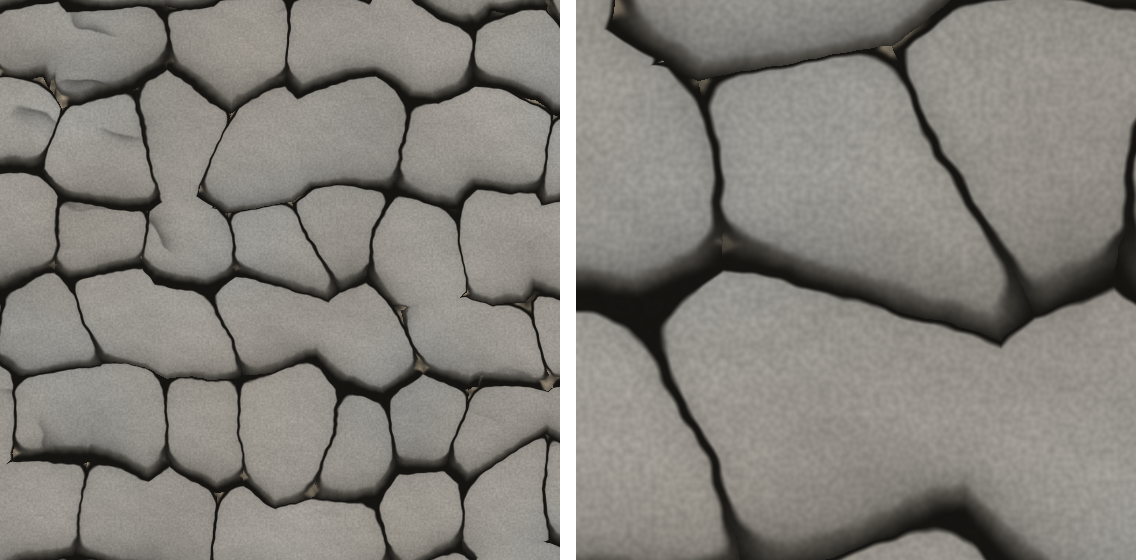
Left: the whole. Right: its middle third, enlarged.
Give the GLSL for this texture, as a Shadertoy shader.

```glsl
// Dry-laid wall of blocky irregular grey stones with thin dark joints and bits of sandy mortar.

const vec2  BLOCK_SIZE   = vec2(0.142, 0.166); // mean block; most stones join two blocks
const vec2  JITTER       = vec2(0.55, 0.40);   // scatter of the block centres
const float SIZE_SPREAD  = 0.004;  // difference between large and small blocks
const float DETACHED     = 0.38;   // share of pairs that lose a block
const float JOINT        = 0.0017; // half width of a plain joint
const float UNDERCUT     = 0.0150; // height of the shadowed lower face
const float GRAIN        = 0.088;  // contrast of the fine grain
const vec3  STONE_COLOR  = vec3(0.598, 0.584, 0.558);
const vec3  UNDER_COLOR  = vec3(0.310, 0.298, 0.275);
const vec3  JOINT_COLOR  = vec3(0.083, 0.076, 0.066);
const vec3  MORTAR_COLOR = vec3(0.430, 0.395, 0.340);

vec2 hash2(vec2 c) {
    vec3 q = fract(c.xyx * vec3(0.1031, 0.1030, 0.0973));
    q += dot(q, q.yzx + 33.33);
    return fract((q.xx + q.yz) * q.zy);
}

float cornerSlope(vec2 cell, vec2 corner, vec2 f) {
    float angle = 6.2832 * hash2(cell + corner).x;
    return dot(vec2(cos(angle), sin(angle)), f - corner);
}

// Gradient noise, about -0.7 to 0.7
float noise(vec2 p) {
    vec2 c = floor(p), f = fract(p);
    vec2 u = f * f * f * (f * (f * 6.0 - 15.0) + 10.0);
    float low  = mix(cornerSlope(c, vec2(0, 0), f), cornerSlope(c, vec2(1, 0), f), u.x);
    float high = mix(cornerSlope(c, vec2(0, 1), f), cornerSlope(c, vec2(1, 1), f), u.x);
    return mix(low, high, u.y);
}

vec2 noise2(vec2 p) { return vec2(noise(p), noise(p + vec2(37.2, 91.7))); }

float relief(vec2 p) { return noise(p * 9.0) + 0.5 * noise(p * 21.0) + 0.25 * noise(p * 47.0); }

float smoothMin(float a, float b, float k) {
    float h = max(k - abs(a - b), 0.0) / k;
    return min(a, b) - 0.25 * h * h * k;
}

// Centre of a block (xy) and its size bonus (z)
vec3 blockSite(vec2 id) {
    vec2 offset = 0.5 + JITTER * (hash2(id + 17.0) - 0.5);
    return vec3((id + offset) * BLOCK_SIZE, SIZE_SPREAD * hash2(id + 71.0).x);
}

float sitePower(vec3 s, vec2 p) { return dot(s.xy - p, s.xy - p) - s.z; }

vec2 pairOf(vec2 id) { return vec2(floor(0.5 * (id.x + mod(id.y, 2.0))), id.y); }

// Stone a block belongs to: its pair, itself alone, or the pair below
vec2 stoneOf(vec2 id) {
    vec2 pair = pairOf(id);
    vec2 chance = hash2(pair + 133.0);
    bool second = mod(id.x + id.y, 2.0) > 0.5;
    if (!second || chance.x > DETACHED) return pair;
    return chance.y < 0.6 ? id + 500.0 : pairOf(id - vec2(0, 1));
}

// Distance into the stone (x), amount of downward edge (y), corner opening (z)
vec3 stoneShape(vec2 p, out vec2 stone) {
    vec2 home = floor(p / BLOCK_SIZE), id = home;
    float nearest = 1e5;
    for (int j = -2; j <= 2; j++)
    for (int i = -2; i <= 2; i++) {
        vec2 cell = home + vec2(i, j);
        float power = sitePower(blockSite(cell), p);
        if (power < nearest) { nearest = power; id = cell; }
    }
    stone = stoneOf(id);

    // Centre blended over the joined blocks, so that no seam shows between them
    vec3 blend = vec3(0.0);
    for (int j = -1; j <= 1; j++)
    for (int i = -1; i <= 1; i++) {
        vec2 cell = id + vec2(i, j);
        if (stoneOf(cell) != stone) continue;
        vec3 s = blockSite(cell);
        blend += vec3(s.xy, 1.0) * exp((nearest - sitePower(s, p)) / 0.007);
    }
    vec2 centre = blend.xy / blend.z;

    float rounding = mix(0.020, 0.045, hash2(stone + 5.0).x);
    float undercut = UNDERCUT * clamp(0.85 + 1.3 * noise(p * 5.0 + 8.0), 0.15, 1.5);
    float joint = JOINT * (1.0 + 0.9 * noise(p * 7.0 + 3.0));
    float hard = 1.0, sides = 1.0, beds = 1.0, downSum = 0.0, weightSum = 0.0;
    for (int j = -2; j <= 2; j++)
    for (int i = -2; i <= 2; i++) {
        vec2 cell = id + vec2(i, j);
        if (stoneOf(cell) == stone) continue;
        vec3 s = blockSite(cell);
        vec2 across = s.xy - centre;
        vec2 normal = normalize(across);
        float down = smoothstep(0.3, 0.85, -normal.y);
        float d = 0.5 * (sitePower(s, p) - nearest) / length(across) - joint - undercut * down;
        float weight = exp(-100.0 * d);
        downSum += weight * down;
        weightSum += weight;
        float steep = abs(normal.y) - abs(normal.x);
        beds = min(beds, d + 0.3 * max(-steep, 0.0));
        sides = min(sides, d + 0.3 * max(steep, 0.0));
        hard = min(hard, d);
    }
    float inside = smoothMin(sides, beds, rounding);
    return vec3(inside, downSum / weightSum, hard - inside);
}

void mainImage(out vec4 fragColor, in vec2 fragCoord) {
    vec2 uv = fragCoord / iResolution.y;

    // Tilted courses, bent and chipped outlines
    vec2 p = uv + 0.065 * noise2(uv * 2.3 + 5.0) + 0.024 * noise2(uv * 5.5);
    p += 0.008 * noise2(uv * 17.0) + 0.0025 * noise2(uv * 65.0);
    vec2 stone;
    vec3 shape = stoneShape(p + 3.0, stone);
    float inside = shape.x, under = shape.y, depth = max(inside, 0.0);

    // Weathered face, lit from above
    float grain = noise(uv * 270.0) + 0.7 * noise(uv * 155.0 + 9.0);
    float slope = relief(uv) - relief(uv + vec2(0.003, 0.010));
    float tone = 1.0 + 0.06 * (hash2(stone + 29.0).x - 0.5) + 0.09 * noise(uv * 5.0) + 0.11 * slope;
    tone *= 1.0 - 0.20 * under * exp(-depth / 0.024) - 0.10 * exp(-depth / 0.007);
    vec3 face = STONE_COLOR * tone;
    face *= 1.0 + vec3(0.025, 0.0, -0.03) * noise(uv * 3.5 + 40.0);

    // Occasional ledges: a dark crease fading to one side
    vec2 q = uv + 9.0 * hash2(stone + 3.0);
    float ledge = noise(q * vec2(4.0, 7.0)) + 0.06 * noise(uv * 30.0);
    float ledgeMask = smoothstep(0.20, 0.45, noise(q * 4.5 + 61.0));
    face *= 1.0 - 0.40 * ledgeMask * smoothstep(-0.02, 0.01, ledge) * exp(-max(ledge, 0.0) / 0.07);

    // Joints, shaded lower faces and mortar in the open corners
    vec3 gap = mix(JOINT_COLOR, UNDER_COLOR, under * smoothstep(-0.014, 0.001, inside));
    float mortar = smoothstep(0.003, 0.006, shape.z) * smoothstep(-0.02, 0.15, noise(uv * 4.0 + 23.0));
    vec3 sand = MORTAR_COLOR * (1.0 + 0.6 * noise(uv * 75.0) + 0.3 * noise(uv * 30.0));
    gap = mix(gap, sand, mortar * smoothstep(0.002, 0.006, -inside));

    float lip = mix(0.0025, 0.006, under);
    vec3 color = mix(gap, face, smoothstep(-0.4 * lip, lip, inside)) * (1.0 + GRAIN * grain);
    fragColor = vec4(clamp(color, 0.0, 1.0), 1.0);
}
```
